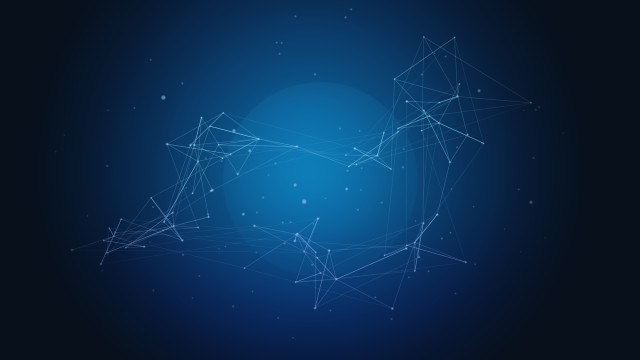
Write a Shadertoy shader that draws this background.

```glsl
// A dark navy field with a blue central glow and a pale disc, overlaid by a
// web of thin links and small nodes. The nodes are hashed around a few cluster
// centres, then joined to their hub, to a sibling and to the next cluster.

const int CLUSTER_COUNT = 10;
const int NODES_PER_CLUSTER = 8;
const int STRAY_COUNT = 80;
const int ORB_COUNT = 10;
const vec2 GLOW_CENTER = vec2(0.86, 0.52);

// Cluster centre and spread, ordered so that neighbours follow each other
const vec3 CLUSTERS[CLUSTER_COUNT] = vec3[](
    vec3(0.31, 0.35, 0.09), vec3(0.46, 0.36, 0.14), vec3(0.52, 0.55, 0.21),
    vec3(0.69, 0.60, 0.20), vec3(1.02, 0.56, 0.11), vec3(1.32, 0.74, 0.19),
    vec3(1.20, 0.64, 0.15), vec3(1.18, 0.33, 0.14), vec3(0.95, 0.25, 0.16),
    vec3(0.81, 0.34, 0.13));

// Larger orbs: position and radius
const vec3 ORBS[ORB_COUNT] = vec3[](
    vec3(0.845, 0.440, 0.0058), vec3(0.820, 0.486, 0.0040),
    vec3(0.454, 0.729, 0.0055), vec3(1.475, 0.438, 0.0042),
    vec3(0.650, 0.637, 0.0040), vec3(0.694, 0.581, 0.0036),
    vec3(0.586, 0.470, 0.0030), vec3(0.676, 0.405, 0.0034),
    vec3(0.963, 0.475, 0.0034), vec3(1.331, 0.748, 0.0036));

vec2 hash2(vec2 seed) {
    vec3 q = fract(seed.xyx * vec3(0.1031, 0.1030, 0.0973));
    q += dot(q, q.yzx + 33.33);
    return fract((q.xx + q.yz) * q.zy);
}

// Node 0 is the hub and stays near the centre of its cluster
vec2 nodePosition(int cluster, int node) {
    vec3 c = CLUSTERS[cluster];
    vec2 seed = vec2(float(cluster) * 7.3 + 2.0, float(node) * 5.7 + 11.0);
    vec2 offset = hash2(seed) + hash2(seed + 41.0) - 1.0;
    float reach = node == 0 ? 0.3 : 1.0;
    return c.xy + offset * c.z * reach * vec2(1.3, 1.0);
}

float dotMask(vec2 p, vec2 center, float radius, float px) {
    return 1.0 - smoothstep(radius - px, radius + px, length(p - center));
}

// Thin segment, fainter the longer it is
float link(vec2 p, vec2 a, vec2 b, float px) {
    vec2 ab = b - a;
    float t = clamp(dot(p - a, ab) / max(dot(ab, ab), 1e-6), 0.0, 1.0);
    float line = 1.0 - smoothstep(0.0, 0.0008 + 0.6 * px, length(p - a - ab * t));
    return line * mix(0.24, 0.07, smoothstep(0.05, 0.45, length(ab)));
}

// Distance from the glow: wider sideways and upwards than downwards
float glowDistance(vec2 p) {
    vec2 q = p - GLOW_CENTER;
    q.y *= q.y > 0.0 ? 0.92 : 1.08;
    return length(q * vec2(0.98, 1.0));
}

vec3 glowRamp(float d) {
    vec3 color = mix(vec3(0.05, 0.46, 0.69), vec3(0.045, 0.33, 0.54),
                     smoothstep(0.0, 0.28, d));
    color = mix(color, vec3(0.04, 0.20, 0.37), smoothstep(0.16, 0.46, d));
    color = mix(color, vec3(0.03, 0.11, 0.22), smoothstep(0.36, 0.62, d));
    return mix(color, vec3(0.028, 0.062, 0.105), smoothstep(0.52, 0.80, d));
}

vec3 background(vec2 p, float px) {
    float d = glowDistance(p);
    vec3 color = glowRamp(d);
    // Navy tint in the lower half
    float low = (1.0 - smoothstep(0.05, 0.5, p.y)) * (1.0 - smoothstep(0.4, 0.8, d));
    color += vec3(0.0, -0.02, 0.03) * low;
    // Pale disc, clearest along its upper rim
    float disc = dotMask(p, vec2(0.89, 0.502), 0.27, px);
    return color + vec3(0.005, 0.035, 0.04) * disc * mix(0.5, 1.0, smoothstep(0.25, 0.75, p.y));
}

// Links in x, nodes in y
vec2 network(vec2 p, float px) {
    vec2 sum = vec2(0.0);
    for (int c = 0; c < CLUSTER_COUNT; c++) {
        int next = (c + 1) % CLUSTER_COUNT;
        vec2 hub = nodePosition(c, 0);
        for (int n = 0; n < NODES_PER_CLUSTER; n++) {
            vec2 a = nodePosition(c, n);
            sum.x += link(p, a, hub, px);
            sum.x += link(p, a, nodePosition(c, (n * 3 + 2) % NODES_PER_CLUSTER), px);
            sum.x += link(p, a, nodePosition(next, (n * 5 + c) % NODES_PER_CLUSTER), px);
            float radius = mix(0.0016, 0.0034, hash2(vec2(c, n) + 3.0).x);
            sum.y += 0.55 * dotMask(p, a, radius, px);
        }
    }
    return sum;
}

float strayDots(vec2 p, float px) {
    float sum = 0.0;
    for (int i = 0; i < STRAY_COUNT; i++) {
        vec2 h = hash2(vec2(float(i) * 3.1, 17.0));
        float angle = 6.2832 * h.x;
        vec2 center = GLOW_CENTER + vec2(0.75, 0.46) * sqrt(h.y) * vec2(cos(angle), sin(angle));
        sum += 0.4 * dotMask(p, center, 0.001 + 0.0016 * fract(h.x * 57.0), px);
    }
    return sum;
}

void mainImage(out vec4 fragColor, in vec2 fragCoord) {
    float px = 1.0 / iResolution.y;
    vec2 p = (fragCoord - 0.5 * iResolution.xy) * px + vec2(0.889, 0.5);
    vec3 color = background(p, px);
    vec2 web = network(p, px);
    float dots = web.y + strayDots(p, px);
    for (int i = 0; i < ORB_COUNT; i++) dots += 0.6 * dotMask(p, ORBS[i].xy, ORBS[i].z, px);

    // Violet below, cyan above, fading into the dark borders
    vec3 tint = mix(vec3(0.50, 0.60, 0.90), vec3(0.45, 0.80, 0.92), smoothstep(0.2, 0.6, p.y));
    float fade = 1.0 - 0.75 * smoothstep(0.3, 0.8, glowDistance(p));
    color = mix(color, tint, min(web.x, 0.6) * fade);
    color = mix(color, mix(tint, vec3(0.8, 0.85, 0.95), 0.5), min(dots, 0.8) * fade);
    fragColor = vec4(color, 1.0);
}
```
